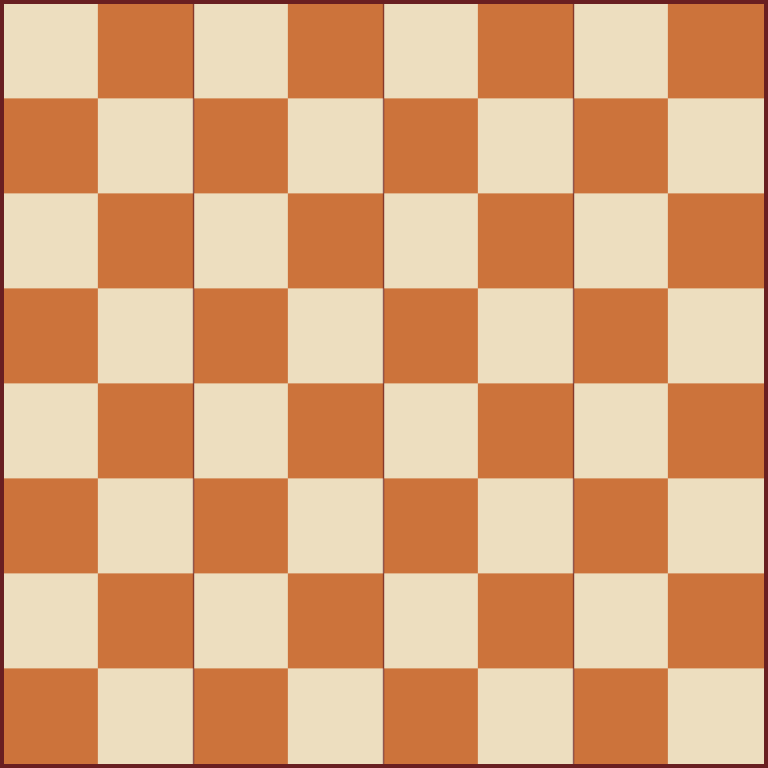
This pattern is drawn by a three.js fragment shader. Its source:

```glsl
// Draws an eight by eight two-colour checkerboard with fine seams and a dark frame.
varying vec2 vUv;

const vec3 TERRACOTTA = vec3(0.80, 0.45, 0.23);
const vec3 CREAM = vec3(0.93, 0.87, 0.75);
const vec3 MAROON = vec3(0.41, 0.12, 0.13);

const float PAIRS = 4.0;           // light and dark pairs along each side
const float FRAME = 0.0052;        // frame width
const float COLUMN_SPLIT = 0.494;  // share of a pair taken by its first column
const float ROW_SPLIT = 0.5;
const float ROW_SHIFT = 0.0008;    // rows sit slightly above the frame's grid
const float SEAM_WIDTH = 0.0019;
const float SEAM_SHIFT = -0.0006;
const float SEAM_STRENGTH = 0.7;

// Coverage from a signed distance that is positive inside the shape.
float coverage(float dist, float pixel) {
  return clamp(dist / pixel + 0.5, 0.0, 1.0);
}

// Signed distance to the nearest point of a lattice that starts at zero.
float latticeOffset(float x, float pitch) {
  return (fract(x / pitch + 0.5) - 0.5) * pitch;
}

// Covers the second part of every pair, from split to the end of the pair.
float secondBand(float x, float pitch, float split, float pixel) {
  float centre = 0.5 * (1.0 + split) * pitch;
  float halfWidth = 0.5 * (1.0 - split) * pitch;
  return coverage(halfWidth - abs(latticeOffset(x - centre, pitch)), pixel);
}

// Thin upright line at every pair boundary.
float seamLine(float x, float pitch, float width, float pixel) {
  float reach = abs(latticeOffset(x, pitch));
  return coverage(reach + 0.5 * width, pixel) - coverage(reach - 0.5 * width, pixel);
}

// Covers the strip along all four canvas edges.
float frameMask(vec2 uv, float width, vec2 pixel) {
  vec2 inset = min(uv, 1.0 - uv) - width;
  return 1.0 - coverage(inset.x, pixel.x) * coverage(inset.y, pixel.y);
}

void main() {
  vec2 pixel = max(fwidth(vUv), vec2(1e-5));
  float pitch = (1.0 - 2.0 * FRAME) / PAIRS;

  // Outer squares continue beneath the frame.
  vec2 board = clamp(vUv, 2.0 * FRAME, 1.0 - 2.0 * FRAME) - FRAME;

  // Alternating squares
  float column = secondBand(board.x, pitch, COLUMN_SPLIT, pixel.x);
  float row = secondBand(board.y - ROW_SHIFT, pitch, ROW_SPLIT, pixel.y);
  vec3 color = mix(TERRACOTTA, CREAM, mix(column, 1.0 - column, row));

  // Seams between column pairs, then the frame
  float seam = seamLine(board.x - SEAM_SHIFT, pitch, SEAM_WIDTH, pixel.x);
  color = mix(color, MAROON, SEAM_STRENGTH * seam);
  color = mix(color, MAROON, frameMask(vUv, FRAME, pixel));

  gl_FragColor = vec4(color, 1.0);
}
```
